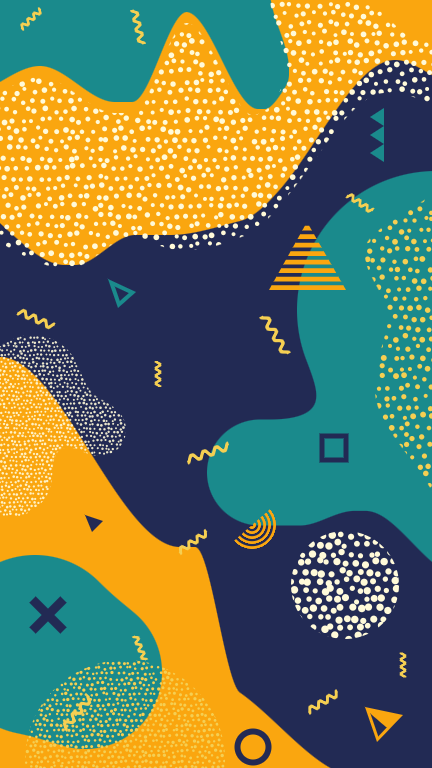
Reproduce this background procedurally as a Shadertoy shader.

```glsl
// Retro poster: wavy navy, teal and amber blobs with dot textures and small ornaments.

// Layout units: the canvas is HEIGHT tall, y points down
const float HEIGHT = 7.68;
const vec3 NAVY = vec3(.135, .165, .33);
const vec3 TEAL = vec3(.10, .54, .55);
const vec3 AMBER = vec3(.98, .65, .06);
const vec3 CREAM = vec3(1., .98, .85);
const vec3 LEMON = vec3(.96, .81, .32);
const float JITTER = .27;
const float WAVES = 3.5;

// Squiggles: centre, angle, length
const int COUNT = 12;
const vec4 SQUIGGLES[COUNT] = vec4[](
  vec4(.31, .19, -.75, .28), vec4(1.38, .27, 1.35, .36), vec4(3.6, 2.03, .6, .3),
  vec4(.36, 3.19, .42, .39), vec4(2.75, 3.35, 1.04, .46), vec4(1.58, 3.74, 1.57, .26),
  vec4(2.08, 4.53, -.32, .45), vec4(1.93, 5.42, -.6, .35), vec4(1.4, 6.48, 1.2, .27),
  vec4(.77, 7.13, -.87, .42), vec4(4.03, 6.65, 1.57, .25), vec4(3.23, 7.02, -.55, .36));

float pixel() { return HEIGHT / iResolution.y; }

// Coverage of a true distance, and of a field with uneven slope
float cover(float d) { return clamp(.5 - d / pixel(), 0., 1.); }
float coverField(float d) { return clamp(.5 - d / max(fwidth(d), 1e-4), 0., 1.); }

float rise(float x, float a, float b, float h) { return h * smoothstep(a, b, x); }

float smin(float a, float b, float k) {
  float h = max(k - abs(a - b), 0.) / k;
  return min(a, b) - h * h * k * .25;
}

float circle(vec2 p, float x, float y, float r) { return length(p - vec2(x, y)) - r; }

float edge(vec2 p, vec2 a, vec2 b) {
  vec2 e = normalize(b - a);
  return dot(p - a, vec2(e.y, -e.x));
}

float triangle(vec2 p, vec2 a, vec2 b, vec2 c) {
  return max(edge(p, a, b), max(edge(p, b, c), edge(p, c, a)));
}

float outline(float d, float w) { return max(d, -d - w); }

float stripes(float t, float period) { return (abs(fract(t / period) - .28) - .28) * period; }

vec3 hash(vec2 p) {
  return fract(sin(p.x * vec3(127.1, 269.5, 419.2) + p.y * vec3(311.7, 183.3, 371.9)) * 43758.5);
}

// Scattered dots on staggered rows; radius is a share of the cell
float dots(vec2 p, float cell, float radius) {
  vec2 q = p / cell;
  float d = 9.;
  for (int i = 0; i < 9; i++) {
    vec2 id = floor(q) + vec2(i % 3 - 1, i / 3 - 1);
    vec3 h = hash(id);
    vec2 c = id + .5 + JITTER * (2. * h.xy - 1.);
    c.x += .5 * mod(id.y, 2.) - .25;
    d = min(d, length(q - c) - radius * (.8 + .4 * h.z));
  }
  return cover(d * cell);
}

float squiggle(vec2 p, vec4 s) {
  float c = cos(s.z), n = sin(s.z), k = 6.2832 * WAVES / s.w, amp = .065 * s.w;
  p = mat2(c, -n, n, c) * (p - s.xy);
  float d = abs(p.y - amp * sin(k * p.x)) / length(vec2(1., amp * k * cos(k * p.x)));
  return max(d - .012 - .012 * s.w, abs(p.x) - .5 * s.w);
}

void mainImage(out vec4 fragColor, in vec2 fragCoord) {
  vec2 p = vec2(fragCoord.x, iResolution.y - fragCoord.y) * pixel();
  float x = p.x, y = p.y;

  // Top: amber wave, teal drips and their dots
  float wave = y - 1.95 - rise(x, -.5, .65, .7) + rise(x, .75, 1.35, .3)
    + rise(x, 1.7, 2.8, .2) + rise(x, 2.4, 3.95, 1.55) - rise(x, 3.95, 4.6, .25);
  float fringe = y - 2.2 - rise(x, -.6, .65, .48) + rise(x, .7, 1.3, .3) - rise(x, 1.3, 1.8, .12)
    + rise(x, 1.9, 2.9, .25) + rise(x, 2.45, 3.85, 1.32) - rise(x, 3.95, 4.5, .15);
  float drip = .95 - y - rise(x, -.35, .4, .29) + rise(x, .4, 1.15, .36)
    - rise(x, 1.32, 1.87, .9) + rise(x, 1.86, 2.58, .97) - rise(x, 2.65, 2.9, .2);
  drip = -smin(drip, 2.7 + rise(y, -.1, .7, .19) - x, .15);
  float margin = .11 - rise(x, 2.4, 2.8, .14);
  float dotted = max(max(fringe, margin - drip), rise(x, 3.6, 4.2, .4) - y);
  vec3 col = mix(NAVY, AMBER, coverField(wave));
  col = mix(col, TEAL, coverField(drip));
  col = mix(col, CREAM, dots(p, .096, .25) * coverField(dotted));

  // Right: teal blob with lemon dots
  float bend = (rise(x, 3.65, 4.6, .65) - rise(x, 3., 3.55, .15)) * smoothstep(4.2, 5.2, y);
  float lobe = length(vec2(min(x - 2.6, 0.), y - bend - 4.725)) - .53;
  float shore = 4.45 - x - rise(y, 1.75, 2.5, .8) + rise(y, 2.55, 3.15, .22)
    - rise(y, 3.15, 3.85, .12) + rise(y, 3.9, 5.2, .65);
  col = mix(col, TEAL, coverField(smin(circle(p, 4.36, 3.1, 1.39), lobe, .6)));
  col = mix(col, LEMON, dots(p, .098, .25) * coverField(max(shore, abs(y - 3.44) - 1.6)));

  // Lower left: amber slope, teal pebble and fine dots
  float slope = 3.57 - y + rise(x, 0., 1.8, 1.9) + rise(x, 1.95, 2.4, 1.3) + rise(x, 2., 3.6, 1.);
  float pebble = smin(circle(p, .35, 6.45, .9), circle(p, .85, 6.72, .77), .15);
  float cloud = smin(circle(p, 1., 4.3, .26), circle(p, .1, 4.75, .42), .45);
  cloud = smin(cloud, circle(p, .32, 3.85, .5), .45);
  col = mix(col, AMBER, coverField(slope));
  col = mix(col, TEAL, coverField(pebble));
  col = mix(col, CREAM, .9 * dots(p, .041, .27) * cover(cloud));
  col = mix(col, LEMON, dots(p, .052, .27) * cover(circle(p, 1.25, 7.6, 1.)));

  // Dotted disc
  col = mix(col, CREAM, dots(p, .093, .34) * cover(circle(p, 3.45, 5.85, .54)));

  // Teal: stacked arrowheads, open triangle
  float tooth = abs(fract((y - 1.08) / .18) - .5) * .18;
  float teeth = max(max((3.7 + 1.55 * tooth - x) * .54, x - 3.84), abs(y - 1.35) - .27);
  float open = outline(triangle(p, vec2(1.08, 2.79), vec2(1.36, 2.92), vec2(1.18, 3.08)), .04);
  col = mix(col, TEAL, cover(min(teeth, open)));

  // Amber: striped triangle, half rings, half-filled triangle
  float tent = triangle(p, vec2(3.07, 2.22), vec2(3.46, 2.9), vec2(2.69, 2.9));
  tent = max(tent, stripes(2.9 - y, .085));
  float fan = circle(p, 2.52, 5.25, .24);
  fan = max(max(fan, dot(vec2(2.52, 5.25) - p, vec2(.66, .75))), stripes(-fan, .05));
  vec2 a = vec2(3.65, 7.07), b = vec2(4.03, 7.15), c = vec2(3.77, 7.42);
  float flag = triangle(p, a, b, c);
  flag = min(outline(flag, .03), max(flag, edge(p, .5 * (b + c), a) - .015));
  col = mix(col, AMBER, cover(min(min(tent, fan), flag)));

  // Navy: frame, cross, ring, chip
  vec2 s = abs(p - vec2(3.34, 4.48)), k = abs(p - vec2(.48, 6.15));
  float frame = outline(max(s.x, s.y) - .145, .05);
  float cross45 = max(abs(k.x - k.y) - .064, k.x + k.y - .31) * .707;
  float ring = outline(circle(p, 2.53, 7.47, .185), .06);
  float chip = triangle(p, vec2(.85, 5.15), vec2(1.03, 5.21), vec2(.92, 5.32));
  col = mix(col, NAVY, cover(min(min(frame, cross45), min(ring, chip))));

  // Squiggles
  float line = 9.;
  for (int i = 0; i < COUNT; i++) line = min(line, squiggle(p, SQUIGGLES[i]));
  fragColor = vec4(mix(col, LEMON, cover(line)), 1.);
}
```
